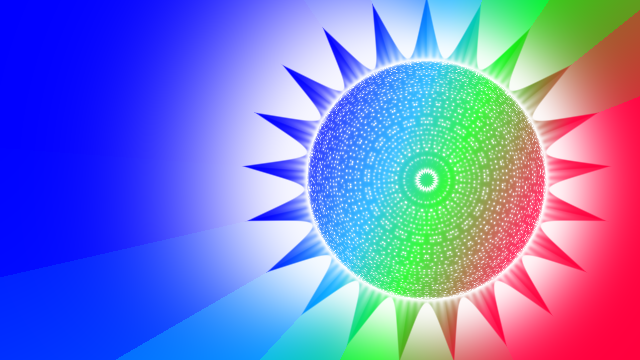
Give the GLSL for this background, as a Shadertoy shader.

```glsl
// A dotted disc ringed by pale petals, over a tilted blue-cyan-green-red ramp.
// The angle is folded into equal mirrored wedges; each wedge holds one petal
// outside the rim and a jittered scatter of glowing points inside it.

const float PI = 3.14159265;
const float PETALS = 21.0;
const float HALF_WEDGE = PI / PETALS;
const vec2  CENTRE = vec2(0.6667, 0.5);    // share of the canvas
const float DISC_RADIUS = 0.333;           // in canvas heights
const float PETAL_TIP = 0.341;
const float SPIKE_TIP = 0.510;
const float HUE_TILT = 0.45;
const float HUE_REACH = 0.40;              // radius at which sectors take their hue
const float DOT_SPACING = 0.0145;
const float DOT_SIZE = 0.0030;
const vec2  SLOW_FADE_DIR = vec2(-0.95, 0.30);

const vec3 BLUE  = vec3(0.0, 0.0, 1.0);
const vec3 AZURE = vec3(0.0, 0.70, 1.0);
const vec3 GREEN = vec3(0.0, 0.98, 0.04);
const vec3 RED   = vec3(1.0, 0.0, 0.24);
const vec3 WHITE = vec3(1.0);

vec2 hash2(vec2 p) {
    vec3 q = fract(p.xyx * vec3(0.1031, 0.1030, 0.0973));
    q += dot(q, q.yzx + 33.33);
    return fract((q.xx + q.yz) * q.zy);
}

vec2 direction(float angle) { return vec2(cos(angle), sin(angle)); }

// Colour ramp across the canvas, tilted to the right
vec3 hueAt(vec2 p) {
    float t = p.x - HUE_TILT * p.y;
    vec3 c = mix(BLUE, AZURE, smoothstep(-0.42, -0.08, t));
    c = mix(c, GREEN, clamp((t + 0.12) / 0.18, 0.0, 1.0));
    return mix(c, RED, clamp((t - 0.06) / 0.27, 0.0, 1.0));
}

// Sum of soft points, one in each jittered cell
float dotGlow(vec2 p) {
    vec2 cell = floor(p / DOT_SPACING);
    float glow = 0.0;
    for (int j = -1; j <= 1; j++)
    for (int i = -1; i <= 1; i++) {
        vec2 id = cell + vec2(i, j);
        vec2 rnd = hash2(id + 17.0);
        float d = length(p - (id + 0.15 + 0.7 * rnd) * DOT_SPACING) / DOT_SIZE;
        glow += (0.6 + 0.4 * rnd.x) * (0.7 * exp(-d * d) + 0.3 * exp(-0.6 * d));
    }
    return glow;
}

vec3 discColour(vec2 p, float r, float wedge) {
    // Crowd the rings toward the rim, as on a ball seen from above
    float ringRadius = DISC_RADIUS * asin(min(r / DISC_RADIUS, 1.0));
    float glow = dotGlow(ringRadius * direction(abs(wedge)));
    float rosette = cos(wedge * PETALS) * cos(r * 95.0) * smoothstep(0.03, 0.1, r);
    float white = 0.12 + glow * (0.85 + 0.2 * rosette);
    // Scalloped ring around the hub
    float hub = (r - 0.026 - 0.002 * cos(wedge * PETALS)) / 0.006;
    white += 0.75 * exp(-hub * hub);
    // Pale rim
    white += 0.55 * smoothstep(DISC_RADIUS - 0.012, DISC_RADIUS, r);
    return mix(hueAt(p), WHITE, clamp(white, 0.0, 0.96));
}

vec3 petalColour(vec2 p, float r, float theta, float wedge) {
    vec3 hue = hueAt(HUE_REACH * direction(theta - 0.6 * wedge));
    float slow = smoothstep(0.2, 0.9, dot(p / r, SLOW_FADE_DIR));
    float fade = max(r - PETAL_TIP, 0.0) / mix(0.155, 0.35, slow);
    return mix(hue, WHITE, 0.97 * exp(-fade * fade));
}

vec3 spikeColour(vec2 p, float r, float wedge, float px) {
    float height = clamp((r - DISC_RADIUS) / (SPIKE_TIP - DISC_RADIUS), 0.0, 1.0);
    float side = (HALF_WEDGE - abs(wedge)) * sign(wedge);
    // Two facets meet on the axis, with thin streaks at the foot
    float facet = smoothstep(-px, px, side * r);
    float white = exp(-height * mix(4.2, 2.6, facet)) * (1.0 - 0.5 * height);
    float streak = 0.5 + 0.5 * cos(side / HALF_WEDGE * 16.0);
    white -= 0.3 * streak * smoothstep(0.0, 0.08, height) * exp(-height * 4.0);
    return mix(hueAt(p), WHITE, clamp(white, 0.0, 1.0));
}

void mainImage(out vec4 fragColor, in vec2 fragCoord) {
    float px = 1.0 / iResolution.y;
    vec2 p = (fragCoord - CENTRE * iResolution.xy) * px;
    float r = max(length(p), 1e-4);
    float theta = atan(p.y, p.x);

    // Signed angle from the nearest petal axis; one axis points straight down
    float wedge = mod(theta + 0.5 * PI + HALF_WEDGE, 2.0 * HALF_WEDGE) - HALF_WEDGE;
    float across = wedge / HALF_WEDGE;

    // Petal edge: a parabola in polar form, scaled to a true distance
    float flare = SPIKE_TIP - PETAL_TIP;
    float slope = 2.0 * flare * across / (HALF_WEDGE * r);
    float petalDist = (r - PETAL_TIP - flare * across * across) / sqrt(1.0 + slope * slope);

    vec3 colour = spikeColour(p, r, wedge, px);
    colour = mix(colour, petalColour(p, r, theta, wedge), smoothstep(-px, px, petalDist));

    // Disc with a slightly scalloped rim
    float rim = DISC_RADIUS - 0.003 * across * across;
    colour = mix(discColour(p, r, wedge), colour, smoothstep(-px, px, r - rim));
    fragColor = vec4(colour, 1.0);
}
```
